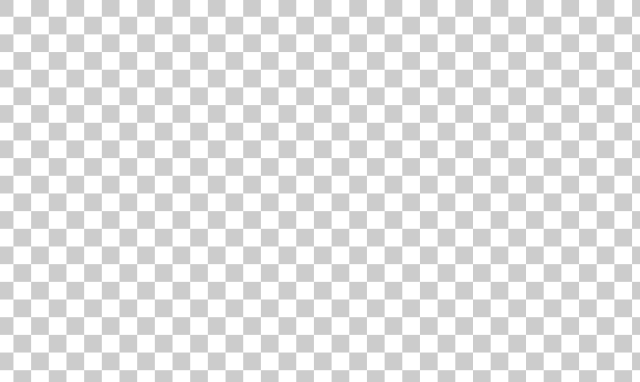
Give the GLSL for this pattern, as a Shadertoy shader.

```glsl
// A plain two-tone checkerboard of square cells, cropped on all four sides.
// Each axis gives a signed square wave with edges one pixel soft;
// the product of the two waves chooses between white and grey.

const float CELLS_ACROSS = 36.21;             // cells along the canvas width
const vec2  CROP = vec2(0.239, 0.333);        // hidden part of the lower-left cell
const vec3  WHITE = vec3(1.0);
const vec3  GREY  = vec3(0.8);

// Signed distance to the nearest integer: positive in even cells, negative in odd.
vec2 edgeDistance(vec2 p) {
    return abs(mod(p - 0.5, 2.0) - 1.0) - 0.5;
}

// Coverage of the light cells, box filtered over one pixel.
float checker(vec2 p, float pixel) {
    vec2 wave = clamp(edgeDistance(p) * 2.0 / pixel, -1.0, 1.0);
    return 0.5 + 0.5 * wave.x * wave.y;
}

void mainImage(out vec4 fragColor, in vec2 fragCoord) {
    // Cell units, and the size of one pixel in them
    float pixel = CELLS_ACROSS / iResolution.x;
    vec2 p = fragCoord * pixel + CROP;

    fragColor = vec4(mix(GREY, WHITE, checker(p, pixel)), 1.0);
}
```
